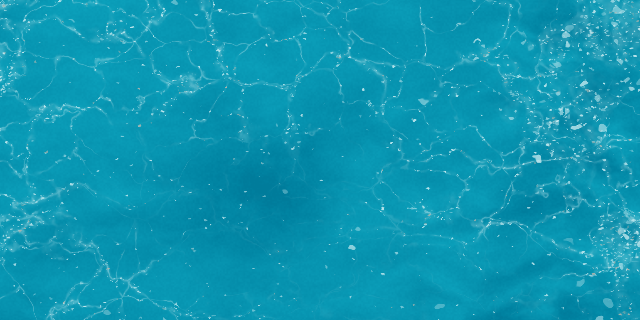
A WebGL 1 fragment shader for this texture:

```glsl
precision highp float;
uniform vec2 u_resolution;

#define DEEP vec3(0.0, 0.51, 0.63)
#define SHALLOW vec3(0.03, 0.59, 0.70)
#define FOAM vec3(0.80, 0.93, 0.95)
#define GLINT vec3(0.74, 0.72, 0.68)
#define LACE_SCALE 3.3
#define LACE_WIDTH 0.011
#define FINE_CELL 0.011
#define COARSE_CELL 0.032
#define VEIL 0.26

float hash(vec2 p) {
  vec3 q = fract(p.xyx * 0.1031);
  q += dot(q, q.yzx + 33.33);
  return fract((q.x + q.y) * q.z);
}

vec2 hash2(vec2 p) {
  return vec2(hash(p), hash(p + 17.17));
}

float noise(vec2 p) {
  vec2 i = floor(p), f = fract(p);
  f = f * f * (3.0 - 2.0 * f);
  return mix(mix(hash(i), hash(i + vec2(1.0, 0.0)), f.x),
             mix(hash(i + vec2(0.0, 1.0)), hash(i + 1.0), f.x), f.y);
}

float fbm(vec2 p) {
  float sum = 0.0, amp = 0.5;
  for (int i = 0; i < 5; i++) {
    sum += amp * noise(p);
    p = mat2(1.6, 1.2, -1.2, 1.6) * p + 11.3;
    amp *= 0.5;
  }
  return sum / 0.969;
}

vec2 warp(vec2 p) {
  return vec2(fbm(p), fbm(p + 27.4)) - 0.5;
}

// Approximate distance to the borders of scattered cells
float laceDistance(vec2 p, float scale) {
  vec2 q = p * scale, id = floor(q);
  float near = 9.0, next = 9.0;
  for (int j = -1; j <= 1; j++) {
    for (int i = -1; i <= 1; i++) {
      vec2 c = id + vec2(float(i), float(j));
      float d = length(q - c - hash2(c));
      next = min(next, max(near, d));
      near = min(near, d);
    }
  }
  return 0.5 * (next - near) / scale;
}

// Ragged foam flecks, one candidate per cell
float flecks(vec2 p, float cell, float density) {
  vec2 q = p / cell;
  q += 0.6 * (vec2(noise(q * 1.7), noise(q * 1.7 + 9.0)) - 0.5);
  vec2 id = floor(q);
  float soft = 0.7 / (u_resolution.y * cell);
  float cover = 0.0;
  for (int j = -1; j <= 1; j++) {
    for (int i = -1; i <= 1; i++) {
      vec2 c = id + vec2(float(i), float(j));
      vec2 d = (q - c - hash2(c)) * vec2(1.0, 1.5);
      float size = hash(c + 7.3);
      float radius = mix(0.12, 0.5, size * size);
      float body = 1.0 - smoothstep(-soft, soft, length(d) - radius);
      float present = step(hash(c + 31.7), density);
      cover = max(cover, body * present * mix(0.35, 1.0, hash(c + 53.1)));
    }
  }
  return cover;
}

void main() {
  vec2 p = gl_FragCoord.xy / u_resolution.y;

  // Churned water on the right, calm water elsewhere
  float side = p.x - 1.18 - 0.32 * p.y;
  float churn = smoothstep(0.0, 0.35, side + 0.5 * (fbm(p * 3.0 + 5.0) - 0.5));
  float clump = smoothstep(0.5, 0.68, fbm(p * vec2(7.0, 5.0) + 3.0 * warp(p * 4.0) + 60.0));
  float drift = smoothstep(0.42, 0.62, fbm(p * 2.5 + 40.0));

  // Swell, ripples and grain
  float swell = fbm(p * vec2(1.5, 2.4) + 1.5 * warp(p * 1.3 + 8.0)) - 0.5;
  float ripple = fbm(p * vec2(7.0, 15.0) + 2.0 * warp(p * 5.0 + 3.0)) - 0.5;
  float grain = noise(p * 190.0) - 0.5;
  float tone = 0.5 + 2.2 * swell + mix(1.0, 2.2, churn) * ripple + 0.3 * grain;
  vec3 color = mix(DEEP, SHALLOW, clamp(tone, -0.3, 1.5));

  // Drifting lace of foam
  vec2 bent = p * vec2(0.8, 1.1) + 0.3 * warp(p * 3.5) + 0.05 * warp(p * 15.0 + 70.0);
  float wide = laceDistance(bent, LACE_SCALE);
  float small = laceDistance(bent + 4.7, LACE_SCALE * 2.1);
  float lace = 1.0 - smoothstep(0.0, LACE_WIDTH, wide);
  lace = max(lace, 0.6 * (1.0 - smoothstep(0.0, 0.6 * LACE_WIDTH, small)));
  float thread = 1.0 - smoothstep(0.0, 0.004, min(wide, small));
  float strands = lace * (0.12 + 0.8 * drift);

  // Translucent veil and faint threads
  float veil = VEIL * noise(p * 65.0) * max(strands, churn * clump);
  veil += 0.2 * thread * (0.25 + drift) * smoothstep(0.35, 0.7, noise(p * 38.0));
  color = mix(color, FOAM, clamp(veil, 0.0, 1.0));

  // Bright flecks, a few of them warm glints
  float fine = flecks(p, FINE_CELL, 0.8 * strands + 0.55 * churn * clump + 0.015);
  float coarse = flecks(p + 3.1, COARSE_CELL, churn * (0.05 + 0.4 * clump) + 0.012);
  float warm = smoothstep(0.76, 0.84, noise(p * 55.0 + 90.0));
  color = mix(color, FOAM, 0.75 * coarse);
  color = mix(color, mix(FOAM, GLINT, warm), 0.9 * fine);

  gl_FragColor = vec4(color, 1.0);
}
```
